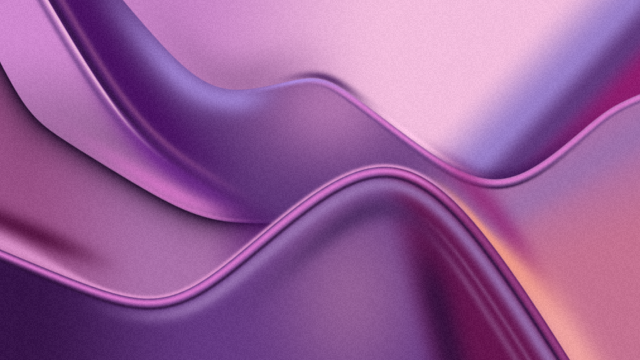
Reproduce this background procedurally as a Shadertoy shader.

```glsl
#define PALE vec3(.95, .74, .87)
#define MAUVE vec3(.72, .47, .72)
#define LAVENDER vec3(.60, .49, .79)
#define DUSK vec3(.56, .42, .65)
#define VIOLET vec3(.36, .20, .47)
#define PURPLE vec3(.32, .07, .43)
#define NIGHT vec3(.17, .06, .23)
#define WINE vec3(.40, .08, .31)
#define ORCHID vec3(.82, .45, .77)
#define ROSE vec3(.77, .44, .57)
#define AMBER vec3(.95, .61, .53)
#define CANVAS vec2(7.68, 4.30)

// Rounded corner: zero before "at", slope one after it
float bend(float x, float at, float w) {
    return w * log(1. + exp((x - at) / w));
}
float glow(float x, float centre, float width) {
    float t = (x - centre) / width;
    return exp(-t * t);
}
float fall(float a, float b, float x) {
    return 1. - smoothstep(a, b, x);
}
float grain(vec2 cell) {
    return fract(sin(dot(cell, vec2(12.99, 78.23))) * 43758.5) - .5;
}

// Fold outlines, as depth below the top edge
float upperRidge(float x) {
    return 1.2 * x - 1.764 - 1.5 * bend(x, 2.516, .245) + 1.08 * bend(x, 3.87, .135)
         - 1.73 * bend(x, 6., .31) + .55 * bend(x, 7.3, .12);
}
float innerFold(float x) {
    return 1.75 * x - 1. - 1.2 * bend(x, 1.573, .31);
}
float leftFold(float x) {
    return .75 + 2. * x - 1.38 * bend(x, .326, .12) - .67 * bend(x, 2.448, .275)
         + 3. * bend(x, 4., .1);
}
float frontRidge(float x) {
    return 2.98 + .42 * x - 1.39 * bend(x, 2.04, .32) + 2.62 * bend(x, 4.9, .54);
}

// Turns a height difference into an approximate distance
float toDistance(float f, float pixel) {
    return f * pixel / max(length(vec2(dFdx(f), dFdy(f))), 1e-5);
}

vec3 backdrop(vec2 p, float d) {
    vec3 c = mix(MAUVE * 1.08, PALE, smoothstep(2., 4.8, p.x));
    c = mix(c, MAUVE * .85, .75 * glow(d, -.1, .3) * glow(p.x, 2.9, .8));
    // Diagonal sheen on the right
    float s = dot(p - vec2(6.5, 1.05), vec2(.73, .69));
    c = mix(c, LAVENDER, smoothstep(-.6, .1, s));
    c = mix(c, VIOLET, .9 * smoothstep(.08, .38, s));
    c = mix(c, WINE * 1.4, smoothstep(.4, .75, s) * smoothstep(.1, .7, p.y));
    c = mix(c, NIGHT * 1.5, .85 * glow(d, 0., .1) * glow(p.x, 6.2, .75));
    c = mix(c, NIGHT * 1.5, .8 * glow(d, -.03, .05) * glow(p.x, 3.95, .45));
    return mix(c, PALE * 1.05, .9 * glow(d, -.04, .03) * glow(p.x, 4.95, .5));
}

vec3 valley(vec2 p, float d, float fold) {
    float left = fall(1.8, 3.2, p.x);
    vec3 c = mix(VIOLET, MAUVE * .94, glow(length((p - vec2(4., 1.25)) * vec2(.8, 1.)), 0., .75));
    c = mix(c, PURPLE * .9, .95 * glow(fold, -.27, .33) * left);
    float slope = smoothstep(.9, 2.2, p.x) * fall(2.8, 3.5, p.x);
    c = mix(c, LAVENDER * 1.05, .9 * glow(d, .12, .17) * slope);
    c = mix(c, NIGHT, .6 * glow(fold, -.04, .04) * left);
    c = mix(c, ORCHID * .7, .6 * glow(fold, -.14, .04) * left);
    // Wide warm sheet on the right
    float warmth = smoothstep(1.9, 3.3, p.y + .35 * (p.x - 6.5));
    c = mix(c, mix(MAUVE * .92, ROSE, warmth), smoothstep(4.4, 6.2, p.x));
    c = mix(c, DUSK * 1.05, .6 * glow(p.y + .6 * p.x, 6.2, .25) * smoothstep(5.4, 6.2, p.x));
    c = mix(c, NIGHT, .8 * glow(d, .1, .022) * glow(p.x, 6., .7));
    float crest = smoothstep(3.5, 4.3, p.x);
    c = mix(c, VIOLET, .5 * glow(d, .08, .02) * crest);
    c = mix(c, ORCHID * 1.05, .95 * glow(d, .035, .03) * crest);
    return mix(c, LAVENDER * 1.2, .8 * glow(d, .02, .03) * glow(p.x, 3.6, .5));
}

vec3 pinkSheet(vec2 p, float d, float fold) {
    vec3 c = mix(MAUVE * 1.13, MAUVE * .84, smoothstep(.4, 1.8, p.y));
    c = mix(c, PURPLE * 1.3, .8 * glow(fold, 0., .2) * smoothstep(.7, 1.9, p.x));
    c = mix(c, ORCHID, .9 * glow(d, -.12, .11) * glow(p.x, 2., .9));
    c = mix(c, VIOLET, .6 * glow(fold, .09, .035) * fall(1., 2., p.x));
    c = mix(c, PALE, .8 * glow(fold, .02, .022) * fall(1.2, 2.2, p.x));
    c = mix(c, PURPLE * .8, .8 * smoothstep(2.4, 3.2, p.x));
    return mix(c, ORCHID, .7 * glow(d, -.03, .02) * glow(p.x, 2.1, .8));
}

vec3 lowerSheet(vec2 p, float d, float front) {
    vec3 c = mix(vec3(.60, .31, .53), MAUVE * .93, smoothstep(.2, 2., p.x));
    c = mix(c, NIGHT * .7, .97 * exp(-max(d, 0.) / .13));
    c = mix(c, WINE * .8, .9 * glow(front, -.33, .13) * fall(.4, 1.6, p.x));
    return mix(c, PURPLE, .6 * smoothstep(2.4, 3.2, p.x));
}

vec3 frontSheet(vec2 p, float d) {
    float across = p.x - .25 * (p.y - 3.);
    vec3 c = mix(NIGHT * 1.25, VIOLET * 1.1, smoothstep(.2, 2.6, p.x));
    c = mix(c, MAUVE * .84, .85 * glow(length((p - vec2(4.2, 3.5)) * vec2(1., .7)), 0., .85));
    c = mix(c, WINE, smoothstep(4.65, 5.2, across));
    c = mix(c, NIGHT, .75 * glow(across, 5.1, .2) * smoothstep(2.6, 3.6, p.y));
    c = mix(c, VIOLET * .8, .8 * glow(d, .5, .15) * glow(p.x, 4.3, .9));
    // Sheen bands following the ridge
    c = mix(c, DUSK * 1.08, .85 * glow(d, .21, .085) * smoothstep(.8, 2.6, p.x));
    float side = smoothstep(4.9, 5.7, p.x);
    c = mix(c, MAUVE * .8, .5 * side * (glow(d, .42, .03) + glow(d, .56, .05)));
    c = mix(c, NIGHT, .8 * glow(d, .115, .022));
    c = mix(c, ORCHID * 1.06, .95 * glow(d, .045, .04) * (1. - .6 * side));
    return mix(c, VIOLET, .5 * glow(d, 0., .012));
}

void mainImage(out vec4 fragColor, in vec2 fragCoord) {
    vec2 p = fragCoord / iResolution.xy * CANVAS;
    p.y = CANVAS.y - p.y;
    float pixel = CANVAS.y / iResolution.y;
    float upper = toDistance(p.y - upperRidge(p.x), pixel);
    float inner = toDistance(p.y - innerFold(p.x), pixel);
    float left = toDistance(p.y - leftFold(p.x), pixel);
    float front = toDistance(p.y - frontRidge(p.x), pixel);

    // Sheets from back to front
    vec3 c = mix(backdrop(p, upper), valley(p, upper, inner), smoothstep(-pixel, pixel, upper));
    float soft = pixel + .3 * smoothstep(1.2, 2.6, p.x);
    c = mix(c, pinkSheet(p, left, inner), smoothstep(-soft, soft, inner));
    c = mix(c, lowerSheet(p, left, front), smoothstep(-pixel, pixel, left));

    // Light and shade spilling over the front ridge
    float right = smoothstep(5., 5.8, p.x);
    float spread = .05 + .17 * smoothstep(5.7, 6.9, p.x);
    c = mix(c, WINE * 1.4, .65 * glow(front, -.25, .14) * right * fall(6., 6.8, p.x));
    c = mix(c, mix(AMBER, PALE, .3 * smoothstep(3., 4., p.y)), .9 * glow(front, -.5 * spread, spread) * right);
    float rim = .025 + .1 * fall(0., 1.3, p.x);
    c = mix(c, mix(ORCHID, PALE, .5), .85 * glow(front, -.6 * rim, rim) * (1. - right));
    c = mix(c, frontSheet(p, front), smoothstep(-pixel, pixel, front));
    c += .035 * grain(floor(p * 66.));
    fragColor = vec4(c, 1.);
}
```
